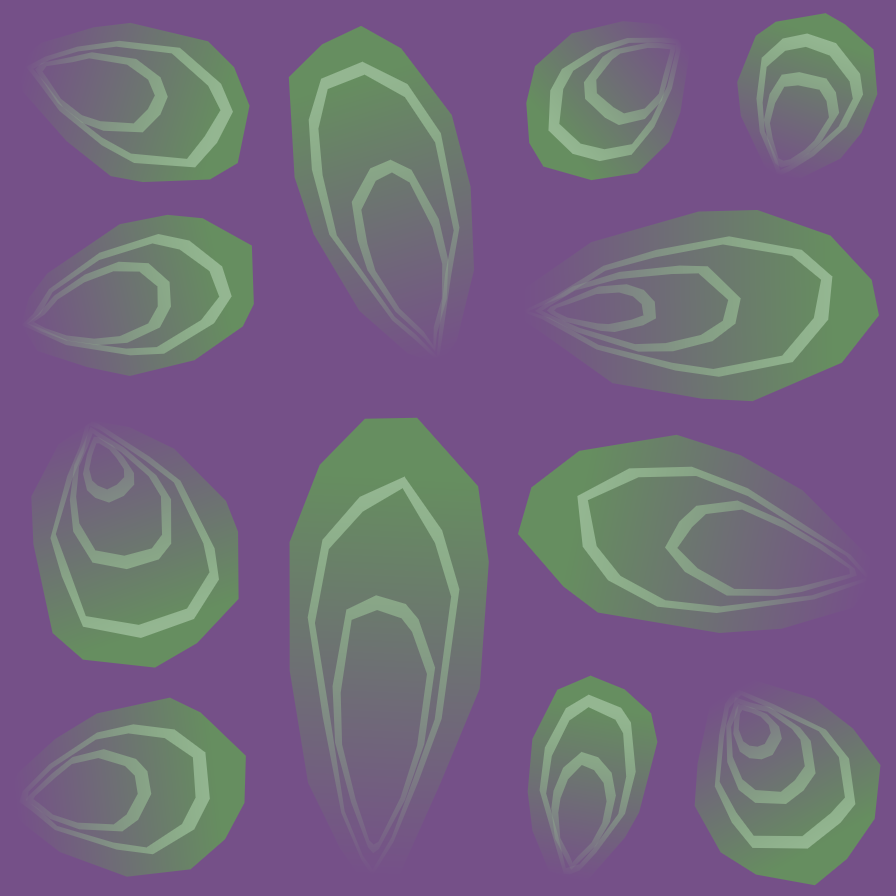
This pattern is drawn by a WebGL 1 fragment shader. Its source:

```glsl
precision highp float;
// Faceted green teardrops that fade into a violet ground, each with pale nested rings.
// The canvas is split at random into cells; every cell holds one jittered polygon
// whose rings are smaller polygons sharing its tip.

uniform vec2 u_resolution;

const vec3 GROUND = vec3(0.46, 0.315, 0.535);
const vec3 BODY = vec3(0.40, 0.555, 0.375);
const vec3 RING = vec3(0.58, 0.715, 0.57);

const float SEED = 4.7;
const float TAU = 6.2831853;
const int SPLITS = 5;             // most times a cell is halved
const int VERTS = 13;             // corners of each polygon
const int MAX_RINGS = 3;
const float GAP = 0.010;          // margin between body and cell border
const float WOBBLE = 0.11;        // corner jitter of outlines
const float RING_WOBBLE = 0.15;   // corner jitter of a ring's inner edge
const float BODY_TAPER = 0.4;
const float RING_TAPER = 0.85;
const float RING_WIDTH = 0.0115;
const float FADE_START = -0.7;    // along the axis, -1 blunt end, +1 tip
const float FADE_END = 0.95;

float hash(vec2 p) {
  return fract(sin(dot(p, vec2(127.1, 311.7)) + SEED) * 43758.547);
}

// Corner k of a unit teardrop pointing to +x
vec2 corner(float k, float seed, float taper, float wobble) {
  float a = TAU * (k + 0.55 * (hash(vec2(k, seed)) - 0.5)) / float(VERTS);
  float r = 1.0 + wobble * (hash(vec2(k + 31.0, seed)) - 0.5);
  return r * vec2(cos(a), sin(a) * pow(abs(sin(0.5 * a)) + 0.001, taper));
}

// Signed distance to a faceted teardrop, negative inside
float teardrop(vec2 p, vec2 halfSize, float seed, float taper, float wobble) {
  float d = 1e5;
  float side = 1.0;
  vec2 prev = halfSize * corner(float(VERTS - 1), seed, taper, wobble);
  for (int i = 0; i < VERTS; i++) {
    vec2 cur = halfSize * corner(float(i), seed, taper, wobble);
    vec2 e = prev - cur;
    vec2 w = p - cur;
    vec2 b = w - e * clamp(dot(w, e) / max(dot(e, e), 1e-9), 0.0, 1.0);
    d = min(d, dot(b, b));
    bvec3 c = bvec3(p.y >= cur.y, p.y < prev.y, e.x * w.y > e.y * w.x);
    if (all(c) || !any(c)) side = -side;
    prev = cur;
  }
  return side * sqrt(d);
}

// Splits the canvas at random; returns the id of the cell holding p
float findCell(vec2 p, inout vec2 lo, inout vec2 hi) {
  float id = 1.0;
  for (int i = 0; i < SPLITS; i++) {
    vec2 size = hi - lo;
    if (size.x * size.y < mix(0.07, 0.16, hash(vec2(id, 1.3)))) break;
    bool across = size.x > size.y * mix(0.75, 1.3, hash(vec2(id, 2.3)));
    vec2 axis = across ? vec2(1.0, 0.0) : vec2(0.0, 1.0);
    vec2 cut = lo + size * mix(0.41, 0.59, hash(vec2(id, 3.3)));
    bool upper = dot(p - cut, axis) > 0.0;
    if (upper) lo = mix(lo, cut, axis);
    else hi = mix(hi, cut, axis);
    id = 2.0 * id + (upper ? 1.0 : 0.0);
  }
  return id;
}

float cover(float d, float pixel) {
  return clamp(0.5 - d / pixel, 0.0, 1.0);
}

void main() {
  float pixel = 1.0 / min(u_resolution.x, u_resolution.y);
  vec2 p = gl_FragCoord.xy * pixel;
  vec2 lo = vec2(0.0);
  vec2 hi = u_resolution * pixel;
  float id = findCell(p, lo, hi);

  // Lay the axis along the cell's long side; squarer cells tilt more
  vec2 room = 0.5 * (hi - lo) - GAP;
  bool tall = room.y > room.x;
  vec2 halfSize = tall ? room.yx : room;
  float slack = clamp(halfSize.x / halfSize.y - 1.0, 0.0, 1.0);
  float angle = (hash(vec2(id, 4.3)) - 0.5) * mix(1.5, 0.35, slack);
  angle += (tall ? 0.25 * TAU : 0.0) + (hash(vec2(id, 5.3)) < 0.5 ? 0.5 * TAU : 0.0);
  vec2 dir = vec2(cos(angle), sin(angle));

  // Shrink the tilted body until it fits its cell
  vec2 extent = vec2(length(halfSize * dir), length(halfSize * dir.yx));
  halfSize *= min(1.0, min(room.x / extent.x, room.y / extent.y));
  vec2 q = p - 0.5 * (lo + hi);
  q = vec2(dot(q, dir), dot(q, vec2(-dir.y, dir.x)));

  // Body, fading toward its tip
  float fade = 1.0 - clamp((q.x / halfSize.x - FADE_START) / (FADE_END - FADE_START), 0.0, 1.0);
  float body = cover(teardrop(q, halfSize, id, BODY_TAPER, WOBBLE), pixel);
  vec3 color = mix(GROUND, BODY, body * fade);

  // Rings: bands between two teardrops that meet near the tip
  float ringCount = floor(1.6 + 2.0 * hash(vec2(id, 6.3)));
  for (int i = 0; i < MAX_RINGS; i++) {
    float k = float(i);
    if (k >= ringCount) break;
    float seed = id + 7.3 * (k + 1.0);
    float scale = 0.85 - 0.29 * k + 0.06 * (hash(vec2(seed, 7.3)) - 0.5);
    vec2 outer = halfSize * scale;
    vec2 inner = max(outer - RING_WIDTH, vec2(0.002));
    vec2 r = q - vec2(halfSize.x * (0.95 - 0.06 * k) - outer.x, 0.0);
    float dOuter = teardrop(r, outer, seed, RING_TAPER, WOBBLE);
    float dInner = teardrop(r - vec2(0.3 * RING_WIDTH, 0.0), inner, seed, RING_TAPER, RING_WOBBLE);
    float band = cover(dOuter, pixel) * (1.0 - cover(dInner, pixel));
    color = mix(color, RING, band * body * pow(fade, 0.85));
  }
  gl_FragColor = vec4(color, 1.0);
}
```
